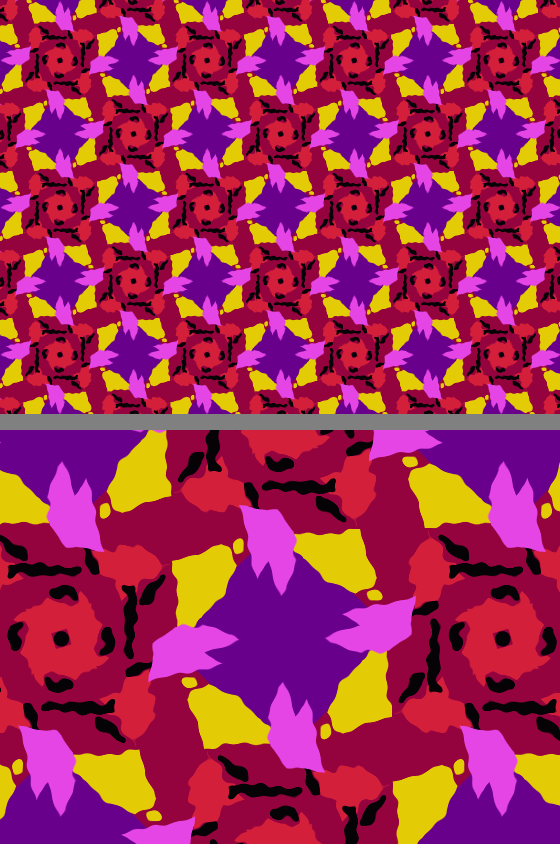
Top: the whole. Bottom: its middle third, enlarged.
A Shadertoy shader for this pattern:

```glsl
// Checkerboard of violet pinwheel medallions and red jagged rosettes on crimson.

const float CELL = 0.1777;                  // cell size, in canvas heights
const vec2 ROSETTE_ORIGIN = vec2(0.1449, 0.1431);

const vec3 VIOLET  = vec3(0.41, 0.00, 0.55);
const vec3 CRIMSON = vec3(0.58, 0.01, 0.24);
const vec3 RED     = vec3(0.83, 0.12, 0.23);
const vec3 PINK    = vec3(0.90, 0.27, 0.90);
const vec3 YELLOW  = vec3(0.89, 0.80, 0.02);
const vec3 BLACK   = vec3(0.02, 0.01, 0.02);

// Outlines of one quarter-turn motif, in cell units
const vec2 FLAME[8] = vec2[8](
    vec2(-0.20, 0.61), vec2(-0.03, 0.58), vec2(0.07, 0.48), vec2(0.06, 0.35),
    vec2(0.00, 0.20), vec2(-0.05, 0.35), vec2(-0.13, 0.28), vec2(-0.15, 0.45));
const vec2 PETAL[8] = vec2[8](
    vec2(0.04, 0.47), vec2(0.18, 0.475), vec2(0.34, 0.50), vec2(0.38, 0.38),
    vec2(0.44, 0.26), vec2(0.34, 0.195), vec2(0.23, 0.26), vec2(0.09, 0.355));
const vec2 CORNER[8] = vec2[8](
    vec2(0.14, 0.40), vec2(0.27, 0.42), vec2(0.36, 0.41), vec2(0.47, 0.33),
    vec2(0.37, 0.25), vec2(0.28, 0.16), vec2(0.23, 0.27), vec2(0.17, 0.30));
const vec2 ARM[8] = vec2[8](
    vec2(-0.13, 0.04), vec2(-0.15, 0.13), vec2(-0.06, 0.18), vec2(0.04, 0.16),
    vec2(0.10, 0.21), vec2(0.12, 0.12), vec2(0.04, 0.04), vec2(-0.03, 0.03));

vec2 hashGradient(vec2 i) {
    vec2 h = vec2(dot(i, vec2(127.1, 311.7)), dot(i, vec2(269.5, 183.3)));
    return 2.0 * fract(sin(h) * 43758.5) - 1.0;
}

float gradientNoise(vec2 p) {
    vec2 i = floor(p), f = p - i, u = f * f * (3.0 - 2.0 * f);
    vec2 e = vec2(0.0, 1.0);
    float low = mix(dot(hashGradient(i), f),
                    dot(hashGradient(i + e.yx), f - e.yx), u.x);
    float high = mix(dot(hashGradient(i + e), f - e),
                     dot(hashGradient(i + e.yy), f - e.yy), u.x);
    return mix(low, high, u.y);
}

// Shifts a point by noise to give ragged outlines
vec2 ragged(vec2 p, float frequency, float amount) {
    vec2 q = p * frequency;
    return p + amount * vec2(gradientNoise(q), gradientNoise(q + 37.0));
}

float polygonDistance(vec2 p, vec2 v[8]) {
    float d = dot(p - v[0], p - v[0]), side = 1.0;
    for (int i = 0, j = 7; i < 8; j = i, i++) {
        vec2 e = v[j] - v[i], w = p - v[i];
        vec2 b = w - e * clamp(dot(w, e) / dot(e, e), 0.0, 1.0);
        d = min(d, dot(b, b));
        bvec3 c = bvec3(p.y >= v[i].y, p.y < v[j].y, e.x * w.y > e.y * w.x);
        if (all(c) || !any(c)) side = -side;
    }
    return side * sqrt(d);
}

float strokeDistance(vec2 p, vec2 a, vec2 b, float radius) {
    vec2 w = p - a, e = b - a;
    return length(w - e * clamp(dot(w, e) / dot(e, e), 0.0, 1.0)) - radius;
}

// Offset from the nearest lattice point whose coordinates have an even sum
vec2 checkerLocal(vec2 p) {
    vec2 k = floor(0.5 * vec2(p.x + p.y, p.x - p.y) + 0.5);
    return p - vec2(k.x + k.y, k.x - k.y);
}

vec3 paint(vec3 base, vec3 ink, float d, float pixel) {
    return mix(base, ink, clamp(0.5 - d / pixel, 0.0, 1.0));
}

vec3 drawRosette(vec3 base, vec2 p, float pixel) {
    float dark = 1.0, red = 1.0, hole = length(p) - 0.035;
    for (int k = 0; k < 4; k++) {
        vec2 q = ragged(p, 15.0, 0.06);
        dark = min(dark, strokeDistance(q, vec2(-0.24, 0.32), vec2(0.06, 0.30), 0.024));
        dark = min(dark, strokeDistance(q, vec2(-0.29, 0.46), vec2(-0.16, 0.37), 0.020));
        dark = min(dark, strokeDistance(q, vec2(0.10, 0.43), vec2(0.15, 0.30), 0.020));
        dark = min(dark, strokeDistance(q, vec2(-0.02, 0.22), vec2(0.05, 0.21), 0.028));
        red = min(red, min(polygonDistance(q, CORNER), polygonDistance(q, ARM)));
        p = vec2(p.y, -p.x);
    }
    base = paint(base, RED, red, pixel);
    return paint(base, BLACK, min(dark, hole), pixel);
}

vec3 drawMedallion(vec3 base, vec2 p, float pixel) {
    float core = (abs(p.x) + abs(p.y) - 0.53) * 0.7071;
    float petals = 1.0, flames = 1.0;
    for (int k = 0; k < 4; k++) {
        vec2 q = ragged(p, 13.0, 0.04);
        petals = min(petals, polygonDistance(q, PETAL));
        petals = min(petals, length(q - vec2(0.41, 0.19)) - 0.03);
        flames = min(flames, polygonDistance(q, FLAME));
        p = vec2(p.y, -p.x);
    }
    base = paint(base, VIOLET, core, pixel);
    base = paint(base, YELLOW, petals, pixel);
    return paint(base, PINK, flames, pixel);
}

void mainImage(out vec4 fragColor, in vec2 fragCoord) {
    vec2 p = (fragCoord / iResolution.y - ROSETTE_ORIGIN) / CELL;
    float pixel = 1.0 / (iResolution.y * CELL);
    vec3 color = drawRosette(CRIMSON, checkerLocal(p), pixel);
    color = drawMedallion(color, checkerLocal(p - vec2(1.0, 0.0)), pixel);
    fragColor = vec4(color, 1.0);
}
```
